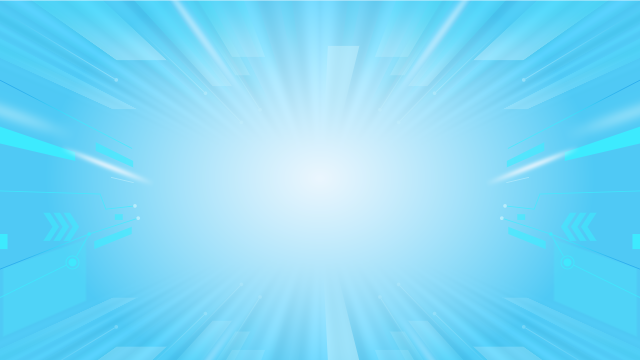
This background is drawn by a WebGL 1 fragment shader. Its source:

```glsl
precision highp float;
// Pale elliptical glow on sky blue, framed by converging light strips and cyan
// side ornaments. Strips are wedges around a vanishing point, folded into four;
// ornaments are bars, lines and rings folded left to right. Unit: canvas height.
uniform vec2 u_resolution;

const vec3 SKY = vec3(0.31, 0.79, 0.96);
const vec3 GLOW = vec3(0.92, 0.965, 0.995);
const vec3 PALE = vec3(0.77, 0.94, 0.99);
const vec3 AQUA = vec3(0.31, 0.88, 0.98);
const vec3 CYAN = vec3(0.23, 0.93, 1.0);
const vec3 DEEP = vec3(0.12, 0.64, 0.92);
const float VANISH_Y = 0.435;

float hash(float n) { return fract(sin(n * 12.9898) * 43758.5); }

float fill(float dist, float px) { return clamp(0.5 - dist / px, 0.0, 1.0); }

float line(vec2 p, vec2 a, vec2 b, float px) {
  vec2 d = b - a;
  float t = clamp(dot(p - a, d) / dot(d, d), 0.0, 1.0);
  return fill(length(p - a - d * t) - 0.0011, px);
}

float bead(vec2 p, vec2 c, float px) { return fill(length(p - c) - 0.005, px); }

float box(vec2 p, vec2 c, vec2 halfSize, float px) {
  vec2 d = abs(p - c) - halfSize;
  return fill(max(d.x, d.y), px);
}

// Slanted bar with upright ends; w holds the half height at each end.
float bar(vec2 p, vec2 a, vec2 b, vec2 w, float px) {
  float t = (p.x - a.x) / (b.x - a.x);
  float across = abs(p.y - mix(a.y, b.y, t)) - mix(w.x, w.y, t);
  float along = (abs(t - 0.5) - 0.5) * abs(b.x - a.x);
  return fill(max(across, along), px);
}

// Soft streak, brightest halfway between its ends.
float streak(vec2 p, vec2 a, vec2 b, float width) {
  vec2 d = b - a;
  float t = clamp(dot(p - a, d) / dot(d, d), 0.0, 1.0);
  float r = length(p - a - d * t) / width;
  return exp(-r * r) * sin(3.14159 * t);
}

// Wedge between two slopes beyond a start height; pale tip, aqua tail.
vec3 strip(vec3 col, vec2 q, float s0, float s1, float start, float alpha, float px) {
  float d = max(max(s0 * q.y - q.x, q.x - s1 * q.y), start - q.y);
  vec3 tint = mix(PALE, AQUA, smoothstep(0.0, 0.16, q.y - start));
  return mix(col, tint, alpha * fill(d, px));
}

// Thin ray along one slope with a bead at its inner end.
float beadRay(vec2 q, float slope, float start, float px) {
  vec2 tip = vec2(slope, 1.0) * start;
  float ray = line(q, tip, tip + vec2(slope, 1.0) * 0.25, px);
  return max(ray * smoothstep(0.2, 0.0, q.y - start), bead(q, tip, px));
}

vec3 background(vec2 p) {
  float d = length((p - vec2(0.0, 0.505)) / vec2(0.66, 0.51));
  return mix(SKY, GLOW, clamp(1.0 - 0.66 * d - 0.18 * d * d, 0.0, 1.0));
}

vec3 convergingLight(vec3 col, vec2 p, float px) {
  vec2 q = vec2(abs(p.x), abs(p.y - VANISH_Y));
  float power = p.y > VANISH_Y ? 1.0 : 0.65;
  float slope = q.x / max(q.y, 0.001);
  float reach = smoothstep(0.14, 0.42, q.y) * smoothstep(2.6, 1.6, slope);
  col += 0.018 * reach * (sin(slope * 17.0 + 1.0) + sin(slope * 39.0));
  // Scattered faint wedges
  for (int i = 0; i < 12; i++) {
    float n = float(i);
    float s = 0.1 + n * 0.17 + 0.08 * hash(n + 3.0);
    float start = 0.2 + 0.16 * hash(n + 21.0);
    float alpha = 0.14 * power * smoothstep(start, start + 0.12, q.y);
    col = strip(col, q, s, s + 0.03 + 0.09 * hash(n + 9.0), start, alpha, px);
  }
  // Main wedges
  col = strip(col, q, 1.07, 1.42, 0.398, 0.42 * power, px);
  col = strip(col, q, 1.94, 2.2, 0.262, 0.28 * power, px);
  col = strip(col, q, 0.75, 0.915, 0.326, 0.32 * power, px);
  col = strip(col, q, 0.545, 0.66, 0.356, 0.3 * power, px);
  col = strip(col, q, 0.375, 0.6, 0.407, 0.28 * power, px);
  // Upright beam, fading toward the glow
  float beam = max(abs(p.x - 0.15 * q.y) - 0.1 * q.y, q.y - 0.4375);
  col = mix(col, PALE, 0.5 * fill(beam, px) * smoothstep(0.16, 0.42, q.y));
  // Beaded rays and a bright flare
  float rays = max(beadRay(q, 1.65, 0.343, px), beadRay(q, 1.04, 0.306, px));
  rays = max(rays, max(beadRay(q, 0.97, 0.225, px), beadRay(q, 0.64, 0.26, px)));
  col = mix(col, PALE, 0.45 * power * rays);
  return mix(col, GLOW, 0.45 * power * streak(q, vec2(0.22, 0.31), vec2(0.5, 0.7), 0.011));
}

vec3 sideOrnaments(vec3 col, vec2 q, float px) {
  // Panel and soft light
  col = mix(col, AQUA, 0.4 * bar(q, vec2(0.88, 0.16), vec2(0.65, 0.25), vec2(0.095, 0.085), 0.006));
  col = mix(col, PALE, 0.45 * streak(q, vec2(1.05, 0.75), vec2(0.68, 0.62), 0.022));
  // Lines, ring and beads
  vec2 hub = vec2(0.641, 0.35), tip = vec2(0.505, 0.394), end = vec2(0.514, 0.428);
  vec2 bendA = vec2(0.611, 0.461), bendB = vec2(0.595, 0.419);
  float blue = max(line(q, vec2(0.9, 0.783), vec2(0.523, 0.588), px), line(q, vec2(0.9, 0.248), hub, px));
  col = mix(col, mix(CYAN, DEEP, smoothstep(0.66, 0.86, q.x)), 0.75 * blue);
  float wire = max(line(q, vec2(0.9, 0.47), bendA, px), line(q, bendA, bendB, px));
  wire = max(wire, max(line(q, bendB, end, px), line(q, hub, tip, px)));
  wire = max(wire, line(q, vec2(0.9, 0.168), vec2(0.704, 0.264), px));
  wire = max(wire, max(line(q, vec2(0.676, 0.289), hub, px), bead(q, hub, px)));
  float r = length(q - vec2(0.6875, 0.271));
  wire = max(wire, fill(min(abs(r - 0.018) - 0.0012, r - 0.011), px));
  col = mix(col, CYAN, 0.75 * wire);
  col = mix(col, PALE, 0.8 * max(bead(q, tip, px), bead(q, end, px)));
  col = mix(col, PALE, 0.6 * line(q, vec2(0.579, 0.507), vec2(0.519, 0.493), px));
  // Solid bars and blocks
  float bars = max(bar(q, vec2(0.623, 0.593), vec2(0.519, 0.544), vec2(0.012, 0.009), px),
    bar(q, vec2(0.627, 0.319), vec2(0.523, 0.36), vec2(0.011, 0.01), px));
  bars = max(bars, box(q, vec2(0.559, 0.397), vec2(0.011, 0.008), px));
  bars = max(0.7 * bars, box(q, vec2(0.885, 0.329), vec2(0.017, 0.021), px));
  bars = max(bars, bar(q, vec2(0.9, 0.628), vec2(0.68, 0.565), vec2(0.024, 0.012), px));
  // Chevrons aimed at the centre
  float rise = abs(q.y - 0.37);
  for (int i = 0; i < 3; i++) {
    float mid = 0.678 + 0.028 * float(i) + 0.65 * rise;
    bars = max(bars, 0.6 * fill(max(abs(q.x - mid) - 0.009, rise - 0.039), px));
  }
  col = mix(col, CYAN, 0.9 * bars);
  return mix(col, GLOW, 0.8 * streak(q, vec2(0.72, 0.59), vec2(0.46, 0.488), 0.009));
}

void main() {
  float px = 1.0 / u_resolution.y;
  vec2 p = vec2(gl_FragCoord.x - 0.5 * u_resolution.x, gl_FragCoord.y) * px;
  vec3 col = convergingLight(background(p), p, px);
  col = sideOrnaments(col, vec2(abs(p.x), p.y), px);
  gl_FragColor = vec4(mix(col, GLOW, 0.6 * fill(0.998 - p.y, px)), 1.0);
}
```
